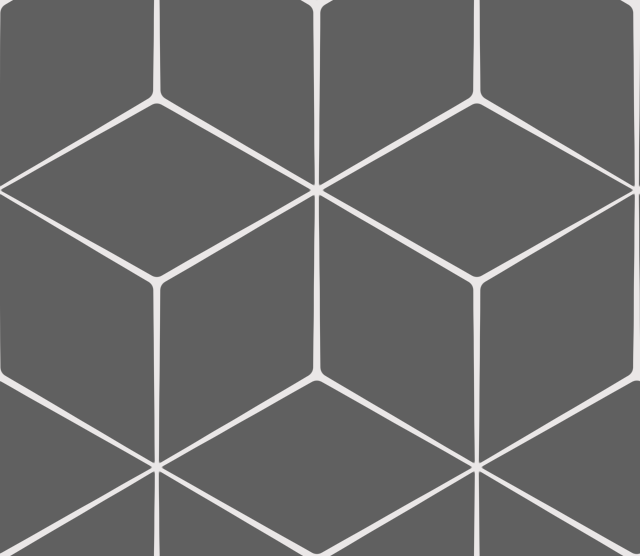
Reproduce this pattern procedurally as a WebGL 2 fragment shader.

```glsl
#version 300 es
precision highp float;
// Rhombus tiling (tumbling blocks): dark tiles parted by pale grout that swells
// from the six-way joints to the three-way joints. Each pixel finds its rhombus
// from a triangular lattice, then blends the gaps to its four tapered edges.

uniform vec2 u_resolution;
out vec4 outColor;

// Lengths are fractions of the canvas width.
const float PERIOD = 0.5;                    // spacing of six-way joints
const vec2 ORIGIN = vec2(0.495, 0.5716);     // one six-way joint
const float HALF_WIDTH_SIX = 0.0031;         // grout half width at six-way joints
const float HALF_WIDTH_THREE = 0.0057;       // and at three-way joints
const float COLUMN_SWELL = 0.0008;           // slanted grout change between columns
const float ROUND_SIX = 0.004;               // corner softness at six-way joints
const float ROUND_THREE = 0.008;             // and at three-way joints
const float WOBBLE = 0.0004;                 // unevenness of the grout edge
const float WOBBLE_SCALE = 18.0;
const vec3 TILE_COLOR = vec3(0.378);
const vec3 GROUT_COLOR = vec3(0.918, 0.906, 0.904);

const float PI = 3.14159265;
const float SQRT3 = 1.7320508;
const float EDGE = PERIOD / SQRT3;           // side of a rhombus

vec2 gradientAt(vec2 cell) {
    float h = fract(sin(dot(cell, vec2(127.1, 311.7))) * 43758.5);
    return vec2(cos(h * 2.0 * PI), sin(h * 2.0 * PI));
}

float gradientNoise(vec2 p) {
    vec2 i = floor(p), f = fract(p);
    vec2 u = f * f * (3.0 - 2.0 * f);
    vec2 e = vec2(1.0, 0.0);
    float low = mix(dot(gradientAt(i), f), dot(gradientAt(i + e), f - e), u.x);
    float high = mix(dot(gradientAt(i + e.yx), f - e.yx),
                     dot(gradientAt(i + 1.0), f - 1.0), u.x);
    return mix(low, high, u.y);
}

float smoothMin(float a, float b, float k) {
    float h = max(k - abs(a - b), 0.0) / k;
    return min(a, b) - 0.25 * k * h * h;
}

// Vector from the nearest six-way joint.
vec2 fromNearestJoint(vec2 p) {
    vec2 cell = PERIOD * vec2(1.0, SQRT3);
    vec2 a = p - cell * floor(p / cell + 0.5);
    vec2 b = p - cell * (floor(p / cell) + 0.5);
    return dot(a, a) < dot(b, b) ? a : b;
}

// Distance from p to the grout running from a joint along dir.
float groutGap(vec2 p, vec2 joint, vec2 dir) {
    vec2 v = p - joint;
    float along = clamp(dot(v, dir) / EDGE, 0.0, 1.0);
    float slant = dir.x * dir.x * 4.0 / 3.0;
    float swell = COLUMN_SWELL * slant * cos(PI * joint.x / PERIOD);
    float halfWidth = mix(HALF_WIDTH_SIX + swell, HALF_WIDTH_THREE, along);
    return abs(v.x * dir.y - v.y * dir.x) - halfWidth;
}

// Signed distance into the tile: positive on the tile, negative on grout.
float tileDistance(vec2 p) {
    vec2 v = fromNearestJoint(p);
    float angle = floor(atan(v.y, v.x) / (PI / 3.0) + 0.5) * PI / 3.0;
    vec2 axis = vec2(cos(angle), sin(angle));  // long diagonal of the rhombus
    float rounding = mix(ROUND_SIX, ROUND_THREE,
                         clamp(2.0 * dot(v, axis) / PERIOD, 0.0, 1.0));
    float gap = 1.0;
    for (int end = 0; end < 2; end++) {
        vec2 joint = p - v + float(end) * PERIOD * axis;
        for (int side = -1; side <= 1; side += 2) {
            float a = angle + float(end) * PI + float(side) * PI / 6.0;
            gap = smoothMin(gap, groutGap(p, joint, vec2(cos(a), sin(a))), rounding);
        }
    }
    return gap;
}

void main() {
    vec2 uv = gl_FragCoord.xy / u_resolution.x;
    float pixel = 1.0 / u_resolution.x;
    float gap = tileDistance(uv - ORIGIN) + WOBBLE * gradientNoise(uv * WOBBLE_SCALE);
    float tile = smoothstep(-0.7 * pixel, 0.7 * pixel, gap);
    outColor = vec4(mix(GROUT_COLOR, TILE_COLOR, tile), 1.0);
}
```
